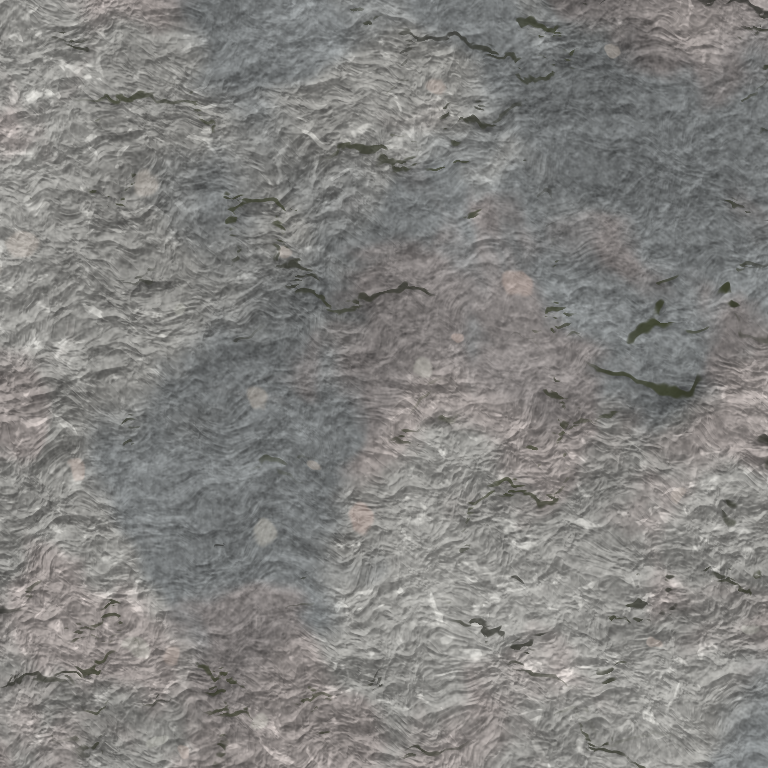
This texture is drawn by a Shadertoy shader. Its source:

```glsl
float hash(vec2 p) {
    return fract(sin(dot(p, vec2(127.1, 311.7))) * 43758.5453);
}

float noise(vec2 p) {
    vec2 cell = floor(p);
    vec2 f = fract(p);
    f = f * f * (3.0 - 2.0 * f);
    float low = mix(hash(cell), hash(cell + vec2(1, 0)), f.x);
    float high = mix(hash(cell + vec2(0, 1)), hash(cell + vec2(1, 1)), f.x);
    return mix(low, high, f.y);
}

// Layered noise from 0 to 1, turned at every octave to hide the lattice
float fbm(vec2 p, int octaves, float gain) {
    float sum = 0.0, total = 0.0, weight = 1.0;
    for (int i = 0; i < octaves; i++) {
        sum += weight * noise(p);
        total += weight;
        weight *= gain;
        p = mat2(0.8, 0.6, -0.6, 0.8) * p * 2.03 + 17.3;
    }
    return sum / total;
}

float ridges(vec2 p, int octaves) {
    float sum = 0.0, weight = 0.5;
    for (int i = 0; i < octaves; i++) {
        sum += weight * (1.0 - abs(2.0 * noise(p) - 1.0));
        weight *= 0.52;
        p = mat2(0.8, -0.6, 0.6, 0.8) * p * 2.1 + 9.7;
    }
    return sum;
}

vec2 warp(vec2 p, float scale, float amount) {
    vec2 offset = vec2(fbm(p * scale, 3, 0.5), fbm(p * scale + 41.0, 3, 0.5));
    return p + amount * (offset - 0.5);
}

// Stone surface: broad ledges, plus sharp chips where it is rough
float height(vec2 p, float rough) {
    vec2 q = warp(p, 11.0, 0.07);
    float ledges = fbm(q * vec2(8.0, 12.0), 5, 0.52);
    float chips = ridges(q * vec2(21.0, 30.0), 4);
    return ledges * mix(0.025, 0.055, rough) + chips * mix(0.004, 0.026, rough);
}

float relief(vec2 p, float rough) {
    vec2 toLight = vec2(-0.0010, 0.0024);
    float slope = (height(p, rough) - height(p + toLight, rough)) / length(toLight);
    return slope / sqrt(1.0 + slope * slope);
}

float ledgeField(vec2 p) {
    return fbm(p * vec2(0.8, 1.2), 5, 0.48) - 0.5;
}

// Broken cracks under overhanging ledges: x is the dark gap, y its soft shadow
vec2 cracks(vec2 p, float width) {
    float e = 0.012;
    float v = ledgeField(p);
    vec2 slope = vec2(ledgeField(p + vec2(e, 0)), ledgeField(p + vec2(0, e))) - v;
    float steepness = length(slope) / e;
    float d = v / max(steepness, 0.25);
    float overhang = smoothstep(-0.1, 0.7, slope.y / (steepness * e + 0.0001));
    float presence = smoothstep(0.48, 0.66, fbm(p * 1.1 + 63.0, 3, 0.5));
    float gap = width * (0.25 + presence) * (0.5 + noise(p * 9.0));
    float line = 1.0 - smoothstep(gap * 0.35, gap, abs(d));
    float shadow = smoothstep(-gap * 5.0, 0.0, d) * (1.0 - smoothstep(0.0, gap, d));
    return vec2(line, shadow) * presence * overhang;
}

// Scattered pale blotches: x is coverage, y a random tint
vec2 blotches(vec2 p, float density) {
    vec2 result = vec2(0.0);
    vec2 cell = floor(p);
    for (int j = -1; j <= 1; j++)
    for (int i = -1; i <= 1; i++) {
        vec2 id = cell + vec2(i, j);
        vec2 centre = id + vec2(hash(id + 3.1), hash(id + 7.7));
        float radius = mix(0.07, 0.2, hash(id + 5.3));
        float cover = 1.0 - smoothstep(radius * 0.65, radius, length(p - centre));
        cover *= step(hash(id + 11.9), density);
        if (cover > result.x) result = vec2(cover, hash(id + 2.4));
    }
    return result;
}

void mainImage(out vec4 fragColor, in vec2 fragCoord) {
    vec2 uv = fragCoord / iResolution.xy;
    vec2 bent = warp(uv, 7.0, 0.12);

    // Smooth dark slabs among rough paler stone
    float slab = smoothstep(0.46, 0.6, fbm(bent * 3.1 + 4.0, 4, 0.5));
    float rough = 1.0 - 0.75 * slab;
    float tone = 0.545 - 0.075 * slab;
    tone += 0.26 * (fbm(bent * 5.0 + 23.0, 5, 0.55) - 0.5);
    tone += 0.15 * relief(uv, rough);

    // Fine grain and bright mineral flecks
    tone += 0.19 * (fbm(uv * 165.0, 2, 0.75) - 0.5);
    float fleck = fbm(warp(uv, 16.0, 0.06) * vec2(48.0, 70.0), 3, 0.6);
    tone += 0.17 * rough * smoothstep(0.63, 0.8, fleck);

    // Grey stone with cool slabs and faint pink areas
    vec3 tint = mix(vec3(1.005, 1.0, 0.975), vec3(0.975, 1.0, 1.005), slab);
    float pink = smoothstep(0.52, 0.7, fbm(bent * 6.0 + 81.0, 4, 0.5));
    tint = mix(tint, vec3(1.05, 0.985, 0.965), pink * 0.7);
    vec3 color = tone * tint;

    // Lichen blotches
    vec2 lichen = blotches(warp(uv, 32.0, 0.025) * 9.0, 0.3);
    vec3 lichenTint = mix(vec3(0.70, 0.70, 0.67), vec3(0.71, 0.64, 0.61), lichen.y);
    color = mix(color, lichenTint + 0.6 * (tone - 0.54), lichen.x * 0.65);

    // Large and small cracks, with a trace of moss
    vec2 rugged = warp(uv, 26.0, 0.03);
    vec2 large = cracks(rugged * 4.0 + 12.0, 0.024);
    vec2 small = cracks(rugged * 11.0 + 35.0, 0.04);
    color *= 1.0 - 0.28 * max(large.y, 0.6 * small.y);
    vec3 gapColor = mix(vec3(0.17, 0.17, 0.16), vec3(0.23, 0.25, 0.16), noise(uv * 14.0));
    color = mix(color, gapColor, max(0.9 * large.x, 0.65 * small.x));

    fragColor = vec4(clamp(color, 0.0, 1.0), 1.0);
}
```
